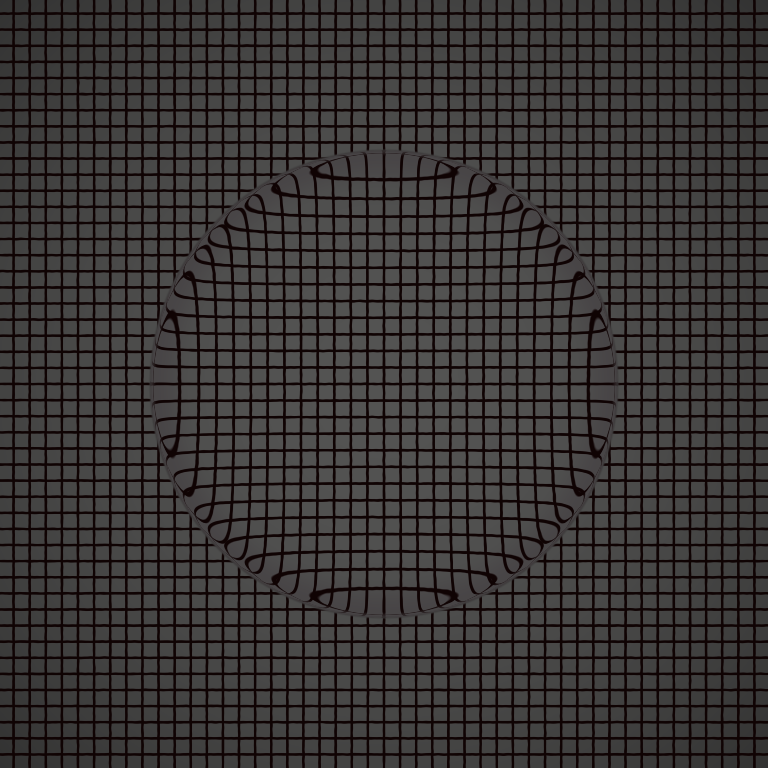
Reproduce this background procedurally as a WebGL 1 fragment shader.

```glsl
precision highp float;
// A dark wire grid on a vignetted grey wall, seen through a round glass lens.
// The lens pulls sample points inward by the slope of a sphere, so lines curl
// back into loops at the rim; line edges are filtered by the analytic stretch.

uniform vec2 u_resolution;

const float CELL = 0.02097;         // grid spacing
const float LINE_HALF = 0.079;      // half line width, in cells
const float LINE_SOFT = 0.035;      // least edge softness, in cells
const float ROUGHNESS = 0.035;      // wobble of the line edges, in cells
const float ROUGH_SCALE = 2.7;      // wobbles per cell
const float LENS_RADIUS = 0.3047;
const float LENS_POWER = 0.0265;    // bend, relative to the radius
const float RIM_WIDTH = 0.0025;
const float VIGNETTE = 0.80;        // darkening per squared distance

const vec3 WALL_COLOR = vec3(0.326, 0.326, 0.322);
const vec3 LINE_COLOR = vec3(0.060, 0.010, 0.012);
const vec3 RIM_TINT = vec3(0.93, 0.89, 0.92);

vec2 hashGradient(vec2 cell) {
    vec2 h = vec2(dot(cell, vec2(127.1, 311.7)), dot(cell, vec2(269.5, 183.3)));
    return 2.0 * fract(sin(h) * 43758.5) - 1.0;
}

float gradientNoise(vec2 p) {
    vec2 i = floor(p);
    vec2 f = p - i;
    vec2 u = f * f * f * (f * (f * 6.0 - 15.0) + 10.0);
    vec2 dx = vec2(1.0, 0.0);
    vec2 dy = vec2(0.0, 1.0);
    float low = mix(dot(hashGradient(i), f),
                    dot(hashGradient(i + dx), f - dx), u.x);
    float high = mix(dot(hashGradient(i + dy), f - dy),
                     dot(hashGradient(i + 1.0), f - 1.0), u.x);
    return mix(low, high, u.y);
}

// Coverage of one family of lines; footprint is the pixel size in cells.
float lineCoverage(float coord, float footprint) {
    float dist = abs(fract(coord + 0.5) - 0.5);
    float soft = max(0.6 * footprint, LINE_SOFT);
    float line = 1.0 - smoothstep(LINE_HALF - soft, LINE_HALF + soft, dist);
    line *= min(1.0, 3.0 * LINE_HALF / footprint);
    return mix(line, 2.0 * LINE_HALF, smoothstep(0.35, 0.9, footprint));
}

// Grid coverage at a source point, given the stretch along both axes.
float gridCoverage(vec2 source, vec2 stretch, float pixel) {
    vec2 g = source / CELL;
    vec2 footprint = stretch * pixel / CELL;
    vec2 wobble = vec2(gradientNoise(g * ROUGH_SCALE),
                       gradientNoise(g * ROUGH_SCALE + 37.4));
    g += ROUGHNESS * wobble;
    float vertical = lineCoverage(g.x, footprint.x);
    float horizontal = lineCoverage(g.y, footprint.y);
    return 1.0 - (1.0 - vertical) * (1.0 - horizontal);
}

void main() {
    float side = min(u_resolution.x, u_resolution.y);
    vec2 p = (gl_FragCoord.xy - 0.5 * u_resolution) / side;
    float pixel = 1.0 / side;
    float r = length(p);

    // Lens: height of the sphere, shrunken sample point and its gradients
    float height = sqrt(max(LENS_RADIUS * LENS_RADIUS - r * r, 1e-5));
    float bend = LENS_POWER * LENS_RADIUS;
    float scale = 1.0 - bend / height;
    vec2 pull = bend * p / (height * height * height);
    vec2 stretch = vec2(length(vec2(scale, 0.0) - p.x * pull),
                        length(vec2(0.0, scale) - p.y * pull));

    float inside = 1.0 - smoothstep(-pixel, pixel, r - LENS_RADIUS);
    float flatGrid = gridCoverage(p, vec2(1.0), pixel);
    float lensGrid = gridCoverage(p * scale, stretch, pixel);

    // Squeezed lines grow faint toward the rim
    lensGrid *= 1.0 - 0.55 * smoothstep(0.972, 0.995, r / LENS_RADIUS);
    float grid = mix(flatGrid, lensGrid, inside);

    // Wall with vignette, glass tint and a thin edge
    vec3 color = WALL_COLOR * (1.0 - VIGNETTE * r * r);
    float tint = inside * smoothstep(0.82, 0.98, r / LENS_RADIUS);
    color *= mix(vec3(1.0), RIM_TINT, tint);
    color = mix(color, LINE_COLOR, grid);
    float rim = 1.0 - smoothstep(0.0, RIM_WIDTH, abs(r - LENS_RADIUS));
    color = mix(color, WALL_COLOR * 0.72, 0.3 * rim);

    gl_FragColor = vec4(color, 1.0);
}
```
